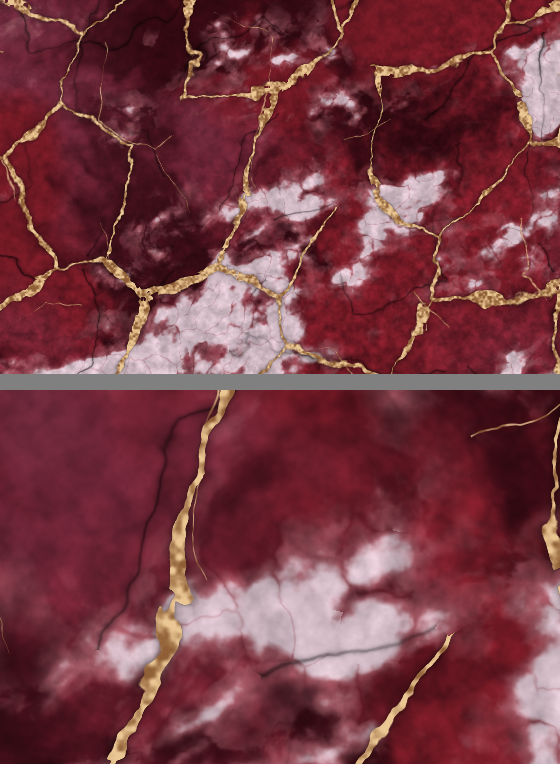
Top, the full canvas; bottom, a detail of the centre.
Write a Shadertoy shader that draws this texture.

```glsl
// Burgundy marble: smoky wine-red stone with a diagonal band of milky clouds.
// Layered value noise colours the stone; warped Voronoi borders, some of them
// dropped at random, form the gold veins, hairlines, cracks and red netting.

const vec3 SHADOW = vec3(0.20, 0.035, 0.065);
const vec3 WINE   = vec3(0.45, 0.10, 0.145);
const vec3 MAUVE  = vec3(0.43, 0.17, 0.25);
const vec3 ROSE   = vec3(0.60, 0.34, 0.38);
const vec3 MILK   = vec3(0.82, 0.73, 0.77);
const vec3 GOLD_DARK  = vec3(0.56, 0.37, 0.21);
const vec3 GOLD_LIGHT = vec3(0.92, 0.78, 0.58);

const vec2  VEIN_DIR   = vec2(0.50, 0.866);  // veins lean up to the right
const vec2  VEIN_SCALE = vec2(2.4, 3.3);     // cells along and across the lean
const float VEIN_KEEP  = 0.86;               // share of borders that carry gold
const float VEIN_THIN  = 0.0036;             // half width of the thin stretches
const float VEIN_SWELL = 0.014;              // extra half width of the swellings
const vec2  BAND_DIR   = vec2(0.857, 0.515); // direction of the milky band
const vec2  BAND_START = vec2(0.25, 0.0);
const float BAND_WIDTH = 0.19;

float hash1(vec2 p) {
    vec3 q = fract(p.xyx * 0.1031);
    q += dot(q, q.yzx + 33.33);
    return fract((q.x + q.y) * q.z);
}

vec2 hash2(vec2 p) {
    return vec2(hash1(p), hash1(p + vec2(71.0, 37.0)));
}

float noise(vec2 p) {
    vec2 i = floor(p), f = fract(p);
    f = f * f * (3.0 - 2.0 * f);
    vec2 e = vec2(0.0, 1.0);
    return mix(mix(hash1(i), hash1(i + e.yx), f.x),
               mix(hash1(i + e.xy), hash1(i + e.yy), f.x), f.y);
}

float fbm(vec2 p) {
    float sum = 0.0, amp = 0.5;
    for (int i = 0; i < 5; i++) {
        sum += amp * noise(p);
        p = mat2(1.6, 1.2, -1.2, 1.6) * p + 17.3;
        amp *= 0.5;
    }
    return sum;
}

vec2 fbm2(vec2 p) {
    return vec2(fbm(p), fbm(p + 41.7)) - 0.485;
}

// Coordinates along and across a direction
vec2 align(vec2 p, vec2 dir) {
    return vec2(dot(p, dir), dot(p, vec2(-dir.y, dir.x)));
}

// Distance to the kept Voronoi borders, less a width that differs per border
float net(vec2 p, float keep, float width) {
    vec2 home = vec2(0.0), toHome = vec2(0.0), base = floor(p);
    float nearest = 1e3;
    for (int y = -1; y <= 1; y++)
    for (int x = -1; x <= 1; x++) {
        vec2 id = base + vec2(x, y);
        vec2 r = id + 0.1 + 0.8 * hash2(id) - p;
        if (dot(r, r) < nearest) { nearest = dot(r, r); home = id; toHome = r; }
    }
    float d = 10.0;
    for (int y = -2; y <= 2; y++)
    for (int x = -2; x <= 2; x++) {
        if (x == 0 && y == 0) continue;
        vec2 id = home + vec2(x, y);
        vec2 r = id + 0.1 + 0.8 * hash2(id) - p;
        float border = dot(0.5 * (toHome + r), normalize(r - toHome));
        vec2 pairId = home + id + 113.0;    // the same from either side
        if (hash1(pairId) < keep)
            d = min(d, border - width * (0.5 + hash1(pairId + 59.0)));
    }
    return d;
}

// Stone without metal
vec3 stone(vec2 p, vec2 warp, vec2 fine) {
    vec2 band = align(p - BAND_START, BAND_DIR);
    float upper = smoothstep(0.10, 0.45, band.y);
    float mottle = fbm(p * 15.0 + warp * 4.0);
    float tone = fbm(p * 2.6 + warp * 1.5 + 5.0);
    tone += mix(0.40, 0.18, upper) * (mottle - 0.485);
    float lit = smoothstep(0.35, 0.57, tone);
    vec3 col = mix(SHADOW, WINE, lit);
    float sheen = smoothstep(0.36, 0.56, fbm(p * 2.1 + 23.0));
    col = mix(col, MAUVE, sheen * mix(0.35, 0.85, upper) * (0.25 + 0.75 * lit));

    // Milky clouds, stretched along the band
    float cloud = fbm(band * vec2(4.2, 7.5) + warp * 1.2 + 8.0);
    cloud += 0.17 * exp(-pow(band.y / BAND_WIDTH, 2.0)) - 0.12 * upper;
    cloud += 0.34 * (fbm(p * 19.0 + 3.0) - 0.485);

    // Rosy flecks around the clouds
    float fleck = smoothstep(0.46, 0.58, fbm(p * 21.0 + warp * 4.0 + 12.0));
    col = mix(col, ROSE, 0.48 * fleck * smoothstep(0.42, 0.62, cloud));

    // Red netting eats into the clouds
    float mesh = net(p * 17.0 + fine * 1.3 + warp * 2.0, 0.7, 0.01) / 17.0;
    float pale = smoothstep(0.54, 0.75, cloud);
    pale *= 1.0 - 0.6 * exp(-max(mesh, 0.0) * 260.0) * (1.2 - 0.8 * pale);
    col = mix(col, ROSE, 0.9 * smoothstep(0.0, 0.65, pale));
    col = mix(col, MILK, smoothstep(0.48, 0.90, pale));

    // Dark cracks
    float crack = net(p * 4.3 + warp * 1.2 + fine * 0.2 + 31.0, 0.45, 0.004) / 4.3;
    col *= 1.0 - 0.6 * exp(-max(crack, 0.0) * 380.0) * noise(p * 7.0);

    // Crystalline speckle
    float speckle = 0.75 * (fbm(p * 48.0) - 0.485) + 0.12 * (noise(p * 150.0) - 0.5);
    return col * (1.0 + speckle * mix(1.0, 0.55, max(upper, pale)));
}

void mainImage(out vec4 fragColor, in vec2 fragCoord) {
    vec2 p = fragCoord / iResolution.y;
    float px = 0.8 / iResolution.y;
    vec2 warp = fbm2(p * 3.0 + 2.0), fine = fbm2(p * 13.0 + 7.0);
    vec3 col = stone(p, warp, fine);

    // Veins swell into ragged, pitted blobs
    vec2 ragged = p + 0.15 * warp + 0.045 * fine + 0.012 * fbm2(p * 42.0);
    vec2 cell = align(ragged, VEIN_DIR) * VEIN_SCALE + vec2(7.0, 3.0);
    float scale = 0.5 * (VEIN_SCALE.x + VEIN_SCALE.y);
    float swell = smoothstep(0.45, 0.88, noise(p * 10.0 + 4.0));
    float vein = net(cell, VEIN_KEEP, VEIN_THIN * scale) / scale;
    vein -= VEIN_SWELL * swell * (0.4 + 1.2 * noise(p * 34.0));
    vein += 0.014 * swell * smoothstep(0.66, 0.84, noise(p * 60.0));

    // Hairlines branch off between the veins
    vec2 strand = p + 0.12 * warp + 0.03 * fine;
    float hair = net(strand * 4.2 + 19.0, 0.30, 0.006) / 4.2;
    hair += 0.0015 * smoothstep(0.5, 0.8, noise(p * 15.0));

    // Gold leaf, grainy, with a thin shadow on the stone beside it
    float leaf = 0.6 * fbm(p * 65.0 + 6.0) + 0.4 * noise(p * 170.0);
    vec3 gold = mix(GOLD_DARK, GOLD_LIGHT, smoothstep(0.25, 0.68, leaf));
    col *= 1.0 - 0.35 * exp(-max(vein, 0.0) * 220.0);
    col = mix(col, gold, 0.8 * (1.0 - smoothstep(-px, px, hair)));
    col = mix(col, gold, 1.0 - smoothstep(-px, px, vein));
    fragColor = vec4(col, 1.0);
}
```
